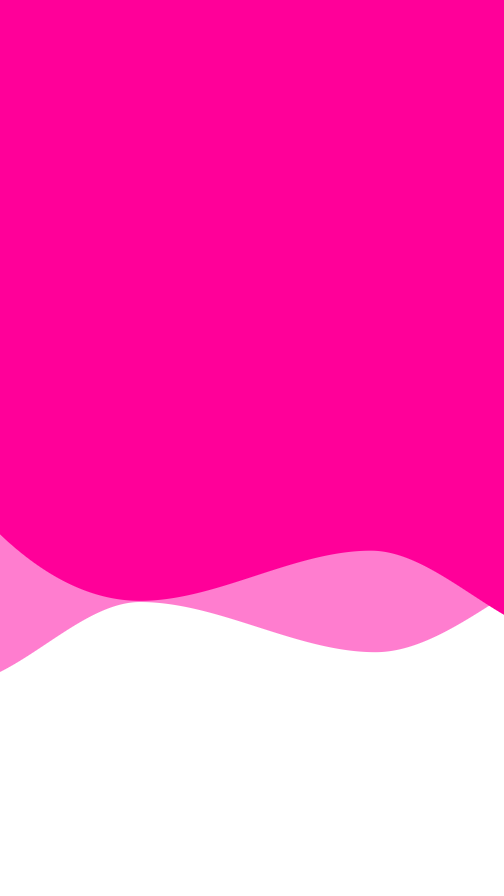
Reproduce this background procedurally as a WebGL 1 fragment shader.

```glsl
precision highp float;

// Flat magenta field above white, joined by two crossing waves.
// Each wave is a smooth chain of three cubic Hermite spans; the pale
// band lies behind the magenta field, and both edges are antialiased.

uniform vec2 u_resolution;

const vec3 MAGENTA = vec3(1.0, 0.0, 0.6);
const vec3 PALE_PINK = vec3(1.0, 0.49, 0.81);
const vec3 WHITE = vec3(1.0);

// Cubic through (ends.x, heights.x) and (ends.y, heights.y) with end slopes.
float hermite(float x, vec2 ends, vec2 heights, vec2 slopes) {
  float span = ends.y - ends.x;
  float t = (x - ends.x) / span;
  float s = 1.0 - t;
  float blend = t * t * (3.0 - 2.0 * t);
  return mix(heights.x, heights.y, blend)
       + span * t * s * (slopes.x * s - slopes.y * t);
}

// Wave across the canvas: level at both turns, free slopes at the sides.
float wave(float x, vec2 turns, vec4 heights, vec2 sideSlopes) {
  if (x < turns.x) {
    return hermite(x, vec2(0.0, turns.x), heights.xy, vec2(sideSlopes.x, 0.0));
  }
  if (x < turns.y) {
    return hermite(x, turns, heights.yz, vec2(0.0));
  }
  return hermite(x, vec2(turns.y, 1.0), heights.zw, vec2(0.0, sideSlopes.y));
}

// Coverage of the area above a wave, softened over about one pixel.
float above(vec2 uv, vec2 turns, vec4 heights, vec2 sideSlopes) {
  float stepX = 0.5 / u_resolution.x;
  float height = wave(uv.x, turns, heights, sideSlopes);
  float rise = wave(uv.x + stepX, turns, heights, sideSlopes)
             - wave(uv.x - stepX, turns, heights, sideSlopes);
  float slope = rise * u_resolution.y;
  float dist = (uv.y - height) * u_resolution.y / sqrt(1.0 + slope * slope);
  return clamp(dist + 0.5, 0.0, 1.0);
}

void main() {
  vec2 uv = gl_FragCoord.xy / u_resolution;

  // Pale band behind, magenta field in front
  float band = above(uv, vec2(0.278, 0.745),
                     vec4(0.25, 0.3281, 0.2721, 0.3346), vec2(0.281, 0.36));
  float field = above(uv, vec2(0.278, 0.736),
                      vec4(0.4036, 0.3294, 0.3854, 0.3138), vec2(-0.534, -0.33));

  vec3 color = mix(WHITE, PALE_PINK, band);
  color = mix(color, MAGENTA, field);
  gl_FragColor = vec4(color, 1.0);
}
```
